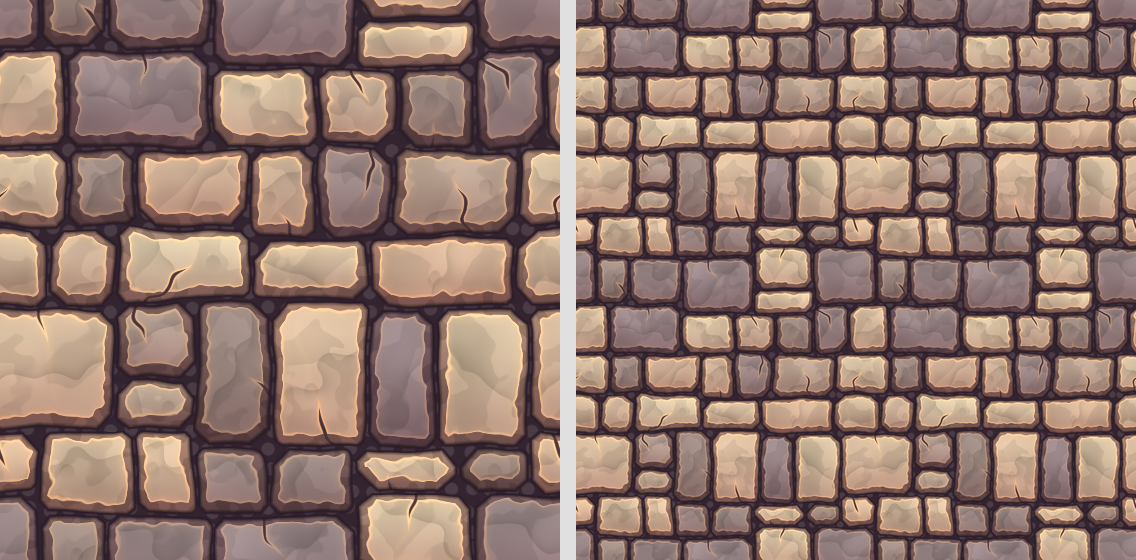
Left, the tile; right, the same tile 2 across and 2 down.
Write a Shadertoy shader that draws this texture.

```glsl
// A tiling wall of chipped, hand-painted warm and grey stones set in dark purple mortar.

const vec2 GRID = vec2(4.0, 6.0);

vec2 hash(vec2 p) {
    vec3 h = fract(p.xyx * vec3(0.1031, 0.1030, 0.0973));
    h += dot(h, h.yzx + 33.33);
    return fract((h.xx + h.yz) * h.zy);
}

float corner(vec2 cell, vec2 toPoint, float period) {
    return dot(hash(mod(cell, period) + 3.0) * 2.0 - 1.0, toPoint);
}

// Gradient noise that wraps after a whole number of cells
float noise(vec2 p, float period) {
    vec2 c = floor(p), f = p - c, s = f * f * f * (f * (f * 6.0 - 15.0) + 10.0);
    vec2 e = vec2(0, 1);
    return mix(mix(corner(c, f, period), corner(c + e.yx, f - e.yx, period), s.x),
               mix(corner(c + e, f - e, period), corner(c + 1.0, f - 1.0, period), s.x), s.y);
}

// Each cell holds one joint: upright (x) in even cells, level (y) in odd ones
vec2 joint(vec2 cell) {
    return cell + mix(vec2(0.15, 0.2), vec2(0.85, 0.8), hash(mod(cell, GRID) + 11.0));
}

bool isEven(vec2 cell) { return mod(cell.x + cell.y, 2.0) < 0.5; }

// Finds the rectangle around p; very long ones are split in two
void findStone(vec2 p, out vec2 lo, out vec2 hi, out vec2 seed) {
    vec2 g = p * GRID, c = floor(g), here = joint(c), side = step(here, g);
    if (isEven(c)) side.y = step(joint(c + vec2(2.0 * side.x - 1.0, 0)).y, g.y);
    else side.x = step(joint(c + vec2(0, 2.0 * side.y - 1.0)).x, g.x);

    vec2 v = c + side;
    vec2 ll = joint(v - 1.0), ur = joint(v), ul = joint(v - vec2(1, 0)), lr = joint(v - vec2(0, 1));
    lo = (isEven(v) ? vec2(ll.x, lr.y) : vec2(ul.x, ll.y)) / GRID;
    hi = (isEven(v) ? vec2(ur.x, ul.y) : vec2(lr.x, ur.y)) / GRID;
    seed = hash(mod(v, GRID) + 29.0);

    vec2 cut = mix(lo, hi, 0.36 + 0.28 * seed);
    bool wide = hi.x - lo.x > 0.27, tall = !wide && hi.y - lo.y > 0.22;
    bool second = wide ? p.x > cut.x : tall && p.y > cut.y;
    if (wide) { if (second) lo.x = cut.x; else hi.x = cut.x; }
    if (tall) { if (second) lo.y = cut.y; else hi.y = cut.y; }
    if (second) seed = hash(seed * 91.0);
}

// Rounded box with a different chamfer on every corner
float stoneDistance(vec2 q, vec2 halfSize, vec2 seed) {
    vec2 a = abs(q) - halfSize;
    vec2 r = a + 0.014;
    float box = length(max(r, 0.0)) + min(max(r.x, r.y), 0.0) - 0.014;
    float chamfer = 0.004 + 0.018 * hash(seed * 50.0 + sign(q) * 3.0 + 5.0).x;
    return max(box, dot(a, vec2(0.707)) + chamfer);
}

void mainImage(out vec4 fragColor, in vec2 fragCoord) {
    vec2 uv = fragCoord / iResolution.xy;
    vec2 p = uv + 0.014 * vec2(noise(uv * 7.0, 7.0), noise(uv * 7.0 + 3.5, 7.0))
                + 0.005 * vec2(noise(uv * 19.0, 19.0), noise(uv * 19.0 + 8.5, 19.0));

    vec2 lo, hi, seed;
    findStone(p, lo, hi, seed);
    vec2 q = p - 0.5 * (lo + hi), halfSize = 0.5 * (hi - lo), drift = seed * 50.0;
    vec2 trait = hash(seed * 73.0), taper = hash(seed * 37.0) * 2.0 - 1.0;
    vec2 rel = q / halfSize;
    halfSize -= 0.0015 + 0.004 * (1.0 + taper * rel.yx);
    float d = stoneDistance(q, halfSize, seed);

    // Raised face: inset, chipped, with a deeper bevel below
    float face = -0.012 - stoneDistance(q - vec2(0, 0.004), halfSize, seed);
    face -= 0.016 * max(noise(q * 24.0 + drift, 64.0), 0.0) + 0.007 * noise(q * 52.0 + drift, 64.0);

    // Crack that opens toward one edge
    float angle = (trait.x - 0.5) * 1.7;
    vec2 along = vec2(sin(angle), cos(angle)) * (trait.y < 0.5 ? 1.0 : -1.0);
    float run = dot(q, along);
    float across = dot(q, vec2(along.y, -along.x)) + 0.03 * taper.x
                 + 0.028 * noise(vec2(run * 22.0, 0.4) + drift, 64.0);
    float opening = smoothstep(-0.5, 0.9, run / min(halfSize.x, halfSize.y) + taper.y * 0.6);
    float crack = abs(across) - mix(-0.012, 0.003, opening);
    if (seed.y > 0.25) face = min(face, crack);

    // Stone colour, lit from above
    float warmth = smoothstep(0.36, 0.62, seed.x);
    vec3 grey = mix(vec3(0.57, 0.50, 0.52), vec3(0.60, 0.53, 0.49), trait.y);
    vec3 tan_ = mix(vec3(0.79, 0.67, 0.58), vec3(0.81, 0.74, 0.64), trait.x);
    vec3 base = mix(grey, tan_, warmth);
    base *= mix(vec3(0.91, 0.83, 0.83), vec3(1.06, 1.06, 1.04), smoothstep(-1.0, 0.7, rel.y));

    // Painted patches, a one-sided crease and a shallow dent
    float blotch = noise(q * 13.0 + drift + 0.5 * noise(q * 31.0 + drift, 64.0), 64.0);
    vec3 top = base * (1.0 + 0.07 * (smoothstep(-0.02, 0.03, blotch) - 0.5)
                           + 0.16 * noise(q * 8.0 + drift + 20.0, 64.0));
    float crease = dot(q, vec2(along.x, along.y * 0.6)) + 0.05 * noise(q * 16.0 + drift + 9.0, 64.0) - 0.02 * taper.y;
    top *= 1.0 - 0.14 * smoothstep(-0.001, 0.002, crease) * exp(-max(crease, 0.0) * 45.0);
    vec2 dent = (q - halfSize * taper.yx * 0.55) * vec2(1.0, 0.8);
    float hollow = smoothstep(0.014, 0.011, length(dent)) * step(0.45, trait.y);
    top *= 1.0 - hollow * (0.05 + 4.0 * dent.y);

    // Bevel, bright rim and dark crack core
    vec3 bevel = base * mix(vec3(0.64, 0.56, 0.60), vec3(0.74, 0.65, 0.67), smoothstep(-0.6, 0.8, rel.y));
    bevel *= 1.0 + 0.14 * smoothstep(-0.03, 0.03, noise(q * 34.0 + drift, 64.0)) - 0.07;
    vec3 rimColor = base * vec3(1.25, 1.17, 1.02) + vec3(0.03, 0.02, 0.0);
    top = mix(top, rimColor, 0.75 * smoothstep(0.006, 0.001, face) + 0.18 * smoothstep(0.022, 0.0, face));
    vec3 stone = mix(bevel, top, smoothstep(-0.001, 0.0015, face));
    if (seed.y > 0.25) stone = mix(stone, vec3(0.25, 0.17, 0.20), 0.85 * smoothstep(0.001, -0.002, crack));
    stone *= mix(0.62, 1.0, smoothstep(0.0, 0.006, -d));

    // Mortar with faint pebbles and a darker line hugging the stones
    vec2 pebbleCell = floor(uv * 28.0);
    vec2 pebble = fract(uv * 28.0) - 0.5 + 0.3 * (hash(pebbleCell) - 0.5);
    vec3 mortar = mix(vec3(0.20, 0.14, 0.19), vec3(0.29, 0.23, 0.27), smoothstep(0.38, 0.28, length(pebble)));
    mortar = mix(vec3(0.17, 0.11, 0.16), mortar, smoothstep(0.001, 0.007, d));

    fragColor = vec4(mix(stone, mortar, smoothstep(-0.0015, 0.0015, d)), 1.0);
}
```
